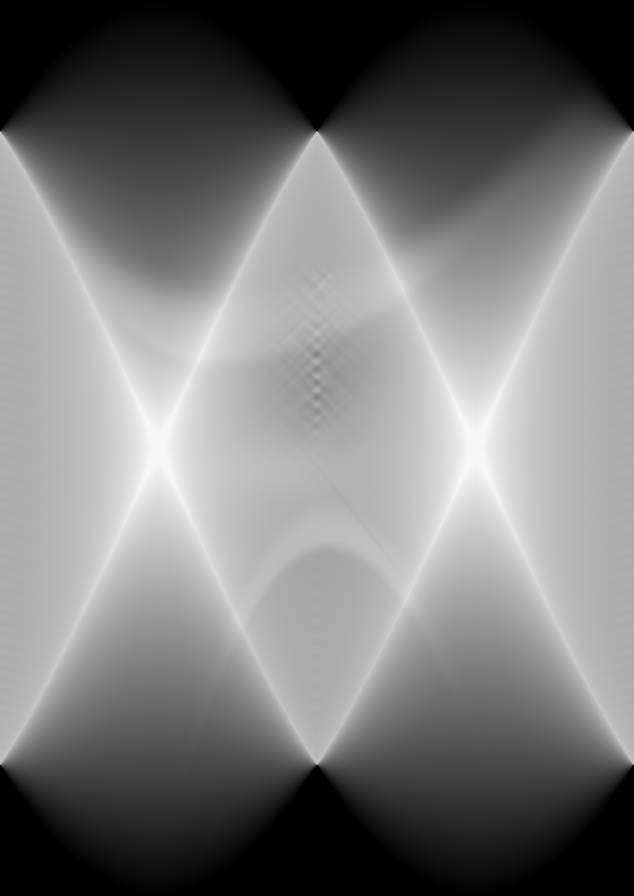
This background is drawn by a Shadertoy shader. Its source:

```glsl
const float PI = 3.14159265;
const float SIDE = 0.70711;   // square whose diagonal spans the canvas height

float hash(float n) {
    n = fract(n * 0.1031);
    n *= n + 33.33;
    return fract(n * (n + n));
}

float noise(float x) {
    float cell = floor(x), f = fract(x);
    return mix(hash(cell), hash(cell + 1.0), f * f * (3.0 - 2.0 * f));
}

float blob(vec2 p, vec2 center, vec2 radius) {
    vec2 d = (p - center) / radius;
    return exp(-dot(d, d));
}

// Parabola with a separate curvature on each side of its vertex
float bowl(float x, vec2 vertex, float leftBend, float rightBend) {
    float d = x - vertex.x;
    return vertex.y + (d < 0.0 ? leftBend : rightBend) * d * d;
}

// Half extents of the projected square: x = flat part, y = whole
vec2 projectedExtents(vec2 direction) {
    return 0.5 * SIDE * vec2(abs(direction.x - direction.y), direction.x + direction.y);
}

// Fine crossing streaks around a vertical axis
float crosshatch(vec2 d, float frequency) {
    return noise((d.y + d.x) * frequency + 200.0)
         + noise((d.y - d.x) * frequency + 400.0) - 1.0;
}

void mainImage(out vec4 fragColor, in vec2 fragCoord) {
    vec2 uv = fragCoord / iResolution.xy;
    vec2 p = vec2(uv.x, uv.y - 0.5);
    float angle = p.x * PI;
    float pixel = 1.0 / iResolution.y;

    // Trapezoid profile of the square at each angle
    vec2 direction = abs(vec2(cos(angle), sin(angle)));
    vec2 extents = projectedExtents(direction);
    float ramp = clamp((extents.y - abs(p.y)) / max(extents.y - extents.x, pixel), 0.0, 1.0);
    float chord = SIDE / max(direction.x, direction.y);
    float shade = 0.96 * ramp * chord;

    // Glow along the crossing bright curves
    float edgeDistance = abs(abs(p.y) - extents.x);
    float glow = 0.055 * exp(-edgeDistance / 0.035) + 0.03 * exp(-edgeDistance / 0.007);
    shade += glow * ramp * (1.0 - 0.6 * blob(p, vec2(0.5, 0.0), vec2(0.08, 0.2)));

    // Dark upper basin and the pale band below it
    float basin = bowl(p.x, vec2(0.36, 0.168), 1.25, 0.75);
    float bandFloor = bowl(p.x, vec2(0.33, 0.093), 2.5, 0.78);
    float above = smoothstep(-0.035, 0.025, p.y - basin);
    float band = smoothstep(-0.008, 0.012, p.y - bandFloor) * (1.0 - above);
    float bandReach = smoothstep(0.1, 0.25, p.x) * (1.0 - smoothstep(0.62, 0.85, p.x));
    shade *= 1.0 - 0.27 * above * (1.0 - ramp * ramp * ramp);
    shade += 0.05 * band * bandReach * ramp;

    // Central shadow, with a faint wing, and the pale spot under it
    shade -= 0.075 * blob(p, vec2(0.49, 0.075), vec2(0.1, 0.065));
    shade -= 0.03 * blob(p, vec2(0.58, 0.105), vec2(0.09, 0.05));
    shade += 0.045 * blob(p, vec2(0.45, -0.022), vec2(0.1, 0.035));

    // Pale arch over a darker dome
    float depth = bowl(p.x, vec2(0.516, -0.108), -5.2, -4.2) - p.y;
    float archReach = blob(p, vec2(0.515, p.y), vec2(0.13, 1.0));
    float inside = smoothstep(-0.008, 0.012, depth);
    float arch = smoothstep(-0.055, -0.02, depth) * (1.0 - inside);
    shade += 0.06 * arch * archReach;
    shade -= 0.035 * inside * exp(-max(depth, 0.0) / 0.12) * archReach;

    // Thin falling crease
    float crease = exp(-pow((p.y - 0.031 + 0.9 * (p.x - 0.443)) / 0.004, 2.0));
    shade -= 0.018 * crease * blob(p, vec2(0.57, -0.08), vec2(0.14, 0.14));

    // Interference beads and hatching on the central axis
    vec2 axis = vec2((p.x - 0.5) * SIDE, p.y);
    float beads = cos(axis.y * 390.0) * cos(axis.x * 260.0);
    shade += 0.09 * beads * blob(axis, vec2(0.0, 0.08), vec2(0.009, 0.055));
    shade += 0.04 * crosshatch(axis, 150.0) * blob(axis, vec2(0.0, 0.09), vec2(0.045, 0.075));
    shade += 0.05 * crosshatch(axis, 130.0) * blob(axis, vec2(0.0, 0.185), vec2(0.018, 0.02));
    shade += 0.012 * cos(axis.y * 390.0) * blob(axis, vec2(0.0, -0.23), vec2(0.005, 0.1));

    // Faint ripples at the side borders
    float border = min(p.x, 1.0 - p.x);
    shade += 0.006 * cos(p.y * 500.0 + border * 90.0) * exp(-border / 0.04) * ramp;

    fragColor = vec4(vec3(clamp(shade, 0.0, 0.97)), 1.0);
}
```
